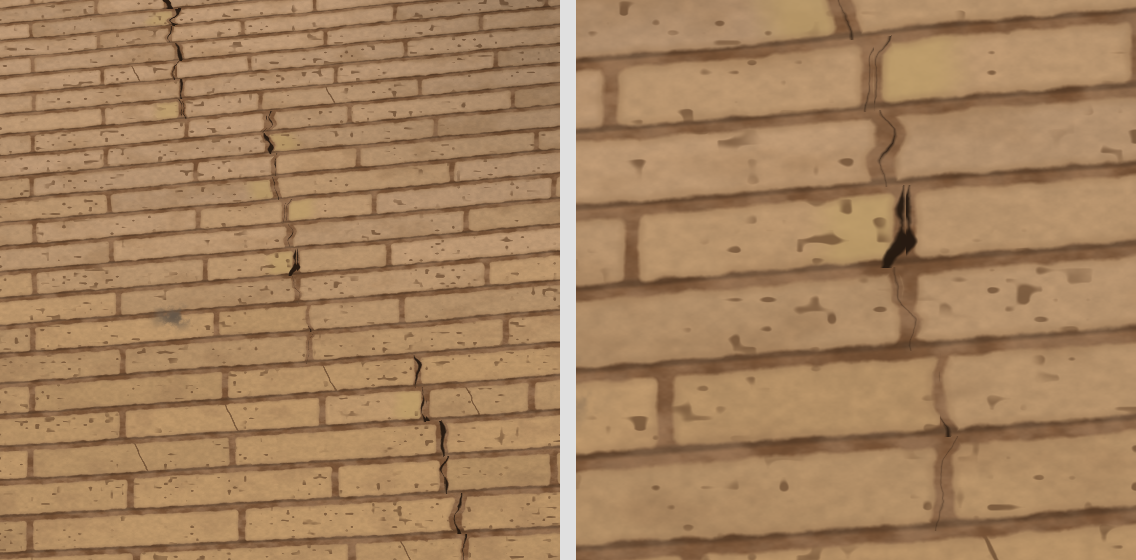
Left, the full canvas; right, a detail of the centre.
Give the GLSL for this texture, as a Shadertoy shader.

```glsl
// Weathered tan brick wall seen at a slant, split by a stepped crack.

// Perspective: left-edge height of course n is DEPTH / (VANISH - n) - HORIZON
const float VANISH = 62.9;
const float DEPTH = 114.2;
const float HORIZON = 1.8;
const float BRICK_LENGTH = 15.74;  // divided by (VANISH - n)
const float FIRST_JOINT = 0.058;
const float TILT_TOP = 0.094;      // rise of the courses from left to right
const float TILT_LOSS = 0.052;
const float JOINT = 0.095;         // half joint width, in course heights
const float WEAR = 0.0042;         // raggedness of the brick edges
const float SOFTNESS = 0.0016;

const vec3 BRICK_PINK = vec3(0.71, 0.575, 0.445);
const vec3 BRICK_GOLD = vec3(0.705, 0.560, 0.390);
const vec3 BRICK_DULL = vec3(0.62, 0.48, 0.34);
const vec3 PATCH_YELLOW = vec3(0.74, 0.62, 0.40);
const vec3 MORTAR_LIGHT = vec3(0.57, 0.43, 0.31);
const vec3 MORTAR_DARK = vec3(0.45, 0.31, 0.20);
const vec3 PIT = vec3(0.40, 0.28, 0.18);
const vec3 VOID = vec3(0.12, 0.08, 0.05);
const vec3 SOOT = vec3(0.40, 0.34, 0.28);

float hash(vec2 p) {
    vec3 q = fract(p.xyx * 0.1031);
    q += dot(q, q.yzx + 33.33);
    return fract((q.x + q.y) * q.z);
}

float noise(vec2 p) {
    vec2 i = floor(p), f = fract(p);
    f = f * f * (3.0 - 2.0 * f);
    return mix(mix(hash(i), hash(i + vec2(1, 0)), f.x),
               mix(hash(i + vec2(0, 1)), hash(i + vec2(1, 1)), f.x), f.y);
}

float fbm(vec2 p) {
    float sum = 0.0, gain = 0.5;
    for (int i = 0; i < 4; i++) {
        sum += gain * noise(p);
        p = p * 2.03 + 17.3;
        gain *= 0.5;
    }
    return sum / 0.9375;
}

float roundBox(vec2 p, vec2 halfSize, float radius) {
    vec2 d = abs(p) - halfSize + radius;
    return length(max(d, 0.0)) + min(max(d.x, d.y), 0.0) - radius;
}

// Horizontal position of the crack at depth y below the top edge
float crackPath(float y) {
    return 0.25 + 0.29 * smoothstep(0.03, 0.38, y)
         + 0.23 * smoothstep(0.58, 0.72, y) + 0.06 * smoothstep(0.72, 1.0, y);
}

// Position along a course, in bricks; alternate courses shift by half
float alongCourse(float x, float brickLength, float row) {
    return (x - FIRST_JOINT) * (1.045 - 0.06 * x) / brickLength
         + 0.52 * mod(row + 1.0, 2.0);
}

void mainImage(out vec4 fragColor, in vec2 fragCoord) {
    vec2 p = fragCoord / iResolution.xy;
    p.y = 1.0 - p.y;
    float soft = max(SOFTNESS, 0.8 / iResolution.y);

    // Courses in perspective
    float leftY = p.y + p.x * (TILT_TOP - TILT_LOSS * p.y * p.y);
    leftY += 0.0025 * (noise(p * vec2(9.0, 14.0)) - 0.5);
    float n = VANISH - DEPTH / (leftY + HORIZON);
    float row = floor(n);
    float range = VANISH - row - 0.5;
    float rowHeight = DEPTH / (range * range);
    float brickLength = BRICK_LENGTH / range;
    float u = alongCourse(p.x, brickLength, row);
    u += 0.03 * (hash(vec2(row, floor(u + 0.5))) - 0.5);

    // Brick ends; the crack snaps to half bricks and may cut one in two
    float rowY = DEPTH / range - HORIZON - 0.04;
    float cut = floor(2.0 * alongCourse(crackPath(rowY), brickLength, row) + 0.5) * 0.5;
    float left = floor(u), right = left + 1.0;
    if (cut > left && cut < right) {
        if (u < cut) right = cut; else left = cut;
    }
    vec2 id = vec2(left * 2.0 + 40.0, row + 7.0);

    // Brick outline with ragged edges
    vec2 warp = vec2(fbm(p * 75.0), fbm(p * 75.0 + 31.0)) - 0.5;
    vec2 q = vec2((u - 0.5 * (left + right)) * brickLength, (n - row - 0.5) * rowHeight);
    vec2 halfSize = 0.5 * vec2((right - left) * brickLength, rowHeight) - JOINT * rowHeight;
    float edge = roundBox(q + WEAR * warp, halfSize, 0.005);

    // Crack: a mortar-filled gap with an open, wandering void
    float open = hash(vec2(row, 91.0));
    float wander = 0.016 * (noise(vec2(n * 3.0, 5.0)) - 0.5) + 0.006 * warp.x;
    float gap = abs((u - cut) * brickLength + wander);
    edge = max(edge, 0.003 + 0.008 * open * open - gap);
    float voidWidth = 0.0065 * hash(vec2(row, 23.0)) * noise(vec2(n * 4.0, 2.0)) - 0.0005;

    // Brick face: tint per brick, stains, pits and worn rims
    float grain = fbm(p * vec2(130.0, 190.0));
    float stain = fbm(p * vec2(16.0, 30.0) + id);
    vec3 brick = mix(BRICK_PINK, BRICK_GOLD, smoothstep(0.1, 0.85, p.y + 0.3 * (hash(id) - 0.5)));
    brick = mix(brick, BRICK_DULL, 0.55 * smoothstep(0.45, 0.85, stain));
    brick *= 0.97 + 0.07 * hash(id + 3.0) + 0.12 * (grain - 0.5);
    float nearCut = 1.0 - smoothstep(0.03, 0.06, gap);
    brick = mix(brick, PATCH_YELLOW, 0.6 * nearCut * step(0.8, hash(id + 11.0)));
    float pits = smoothstep(0.76, 0.92, noise(p * vec2(105.0, 170.0)));
    brick = mix(brick, PIT, 0.7 * pits * smoothstep(0.35, 0.65, noise(p * 24.0)));
    brick = mix(brick, BRICK_DULL, 0.5 * smoothstep(-0.006, 0.0, edge));

    // Slanting hairline breaks in a few bricks
    float slant = abs(q.x - 0.5 * q.y + 0.005 * warp.y - 0.04 * (hash(id + 5.0) - 0.5));
    float hairline = (1.0 - smoothstep(0.0005, 0.0005 + soft, slant)) * step(0.93, hash(id + 19.0));
    brick = mix(brick, PIT, 0.75 * hairline);

    // Mortar, shaded below the bricks
    vec3 mortar = mix(MORTAR_DARK, MORTAR_LIGHT, smoothstep(0.2, 0.75, fbm(p * vec2(45.0, 80.0))));
    float shade = smoothstep(0.85, 0.92, n - row) * (1.0 - smoothstep(0.94, 1.0, n - row));
    mortar *= 1.0 - 0.2 * shade + 0.15 * (grain - 0.5);

    vec3 color = mix(brick, mortar, smoothstep(-soft, soft, edge));
    color = mix(color, VOID, 0.9 * (1.0 - smoothstep(voidWidth - soft, voidWidth + soft, gap)));

    // Soot mark and dimmer upper right corner
    float soot = 1.0 - smoothstep(0.0, 0.055, length((p - vec2(0.31, 0.565)) * vec2(1.0, 1.6)));
    color = mix(color, SOOT, soot * smoothstep(0.3, 0.7, fbm(p * 70.0)));
    color *= 1.0 - 0.13 * smoothstep(0.5, 1.0, p.x) * (1.0 - smoothstep(0.0, 0.5, p.y));
    fragColor = vec4(color, 1.0);
}
```
